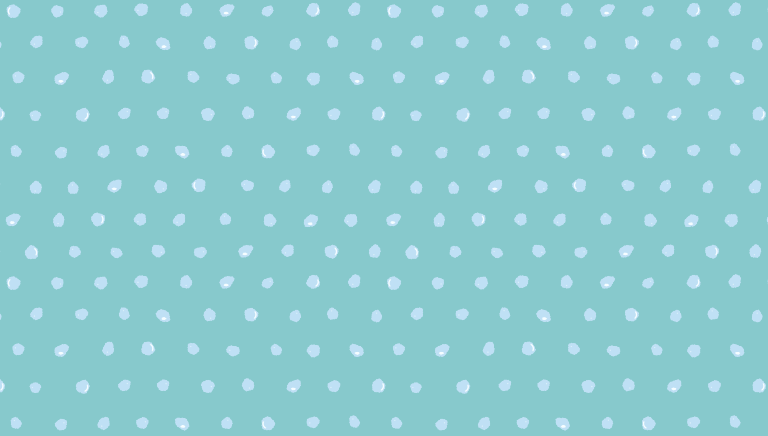
A WebGL 2 fragment shader for this pattern:

```glsl
#version 300 es
precision highp float;

uniform vec2 u_resolution;
out vec4 fragColor;

#define COLUMNS 18.165          // dots across the canvas
#define ROW_STEP 0.804          // row height in column widths
#define REPEAT vec2(9.0, 8.0)   // dots in one tile
#define DOT_RADIUS 0.145
#define JITTER vec2(0.085, 0.035)
#define ROW_WAVE 0.09
#define ROUGHNESS 0.045
#define TEAL vec3(0.53, 0.79, 0.80)
#define PALE_BLUE vec3(0.75, 0.88, 0.96)
#define SHINE vec3(0.96, 0.99, 1.0)

const float TAU = 6.2831853;

float hash(vec2 p) {
  return fract(sin(dot(p, vec2(127.1, 311.7))) * 43758.5453);
}

mat2 rotation(float a) {
  float c = cos(a), s = sin(a);
  return mat2(c, s, -s, c);
}

// Antialiased coverage of a signed distance
float cover(float dist, float pixel) {
  return 1.0 - smoothstep(-0.6 * pixel, 0.6 * pixel, dist);
}

// Uneven hand-cut rim, relative to a radius of one
float rim(float a, float seed) {
  float phase = seed * TAU;
  return 1.0 + ROUGHNESS * (sin(3.0 * a + phase) + 0.9 * sin(5.0 * a - 2.0 * phase)
    + 0.5 * sin(11.0 * a + 3.0 * phase) + 0.4 * sin(17.0 * a - phase));
}

// Adds one dot; d is the offset from its centre, y up
vec3 paintDot(vec3 color, vec2 d, vec2 id, float pixel) {
  float seed = hash(id + 3.7);
  float kind = mod(id.x + REPEAT.x * id.y, 7.0);
  bool isDrop = kind == 5.0;
  bool isBubble = kind == 0.0;
  float side = hash(id + 8.3) < 0.4 ? -1.0 : 1.0;
  float radius = DOT_RADIUS * (isBubble ? 1.1 : isDrop ? 1.04 : mix(0.88, 1.06, seed));
  d.x *= side;
  d /= radius;
  pixel /= radius;

  // Body: tilted oval, with a blunt tip on drops
  float tilt = isDrop ? 0.6 : seed * TAU;
  float stretch = isDrop ? 1.13 : isBubble ? 1.02 : 1.0 + 0.14 * hash(id + 5.1);
  vec2 body = rotation(-tilt) * d * vec2(1.0 / stretch, stretch);
  float angle = atan(body.y, body.x);
  float edge = rim(angle, seed);
  if (isDrop) edge += 0.16 * pow(max(cos(angle), 0.0), 6.0);
  color = mix(color, PALE_BLUE, cover(length(body) - edge, pixel));

  // Shine: patch on drops, arc on bubbles, faint speck elsewhere
  float shine;
  if (isDrop) {
    vec2 patchOffset = (d - vec2(-0.05, -0.42)) / vec2(0.36, 0.21);
    shine = cover((length(patchOffset) - rim(atan(patchOffset.y, patchOffset.x), seed)) * 0.25, pixel);
  } else if (isBubble) {
    vec2 arc = rotation(0.5 - seed) * d;
    shine = cover(abs(length(arc) - 0.72) - 0.1, pixel) * smoothstep(0.55, 0.85, arc.x / max(length(arc), 0.01));
  } else {
    vec2 speck = vec2(cos(tilt), sin(tilt)) * 0.55;
    shine = 0.5 * cover(length(d - speck) - 0.1, pixel);
  }
  return mix(color, SHINE, shine);
}

void main() {
  // Column widths, measured from the top left
  vec2 p = vec2(gl_FragCoord.x, u_resolution.y - gl_FragCoord.y) * COLUMNS / u_resolution.x;
  float pixel = COLUMNS / u_resolution.x;
  vec3 color = TEAL;

  for (int i = -1; i <= 1; i++) {
    // Staggered rows drift in a slow wave over the tile
    float row = floor(p.y / ROW_STEP) + float(i);
    float tileRow = mod(row, REPEAT.y);
    float wave = TAU / REPEAT.y;
    float shift = 0.40 + 0.45 * mod(row, 2.0) + ROW_WAVE * sin(wave * tileRow);
    float height = row * ROW_STEP + 0.307 + ROW_WAVE * sin(wave * (tileRow - 3.2));

    for (int j = 0; j <= 1; j++) {
      float column = floor(p.x - shift) + float(j);
      vec2 id = vec2(mod(column, REPEAT.x), tileRow);
      vec2 wander = 2.0 * vec2(hash(id), hash(id + 17.3)) - 1.0;
      vec2 center = vec2(column + shift, height) + JITTER * wander;
      vec2 d = p - center;
      color = paintDot(color, vec2(d.x, -d.y), id, pixel);
    }
  }
  fragColor = vec4(color, 1.0);
}
```
